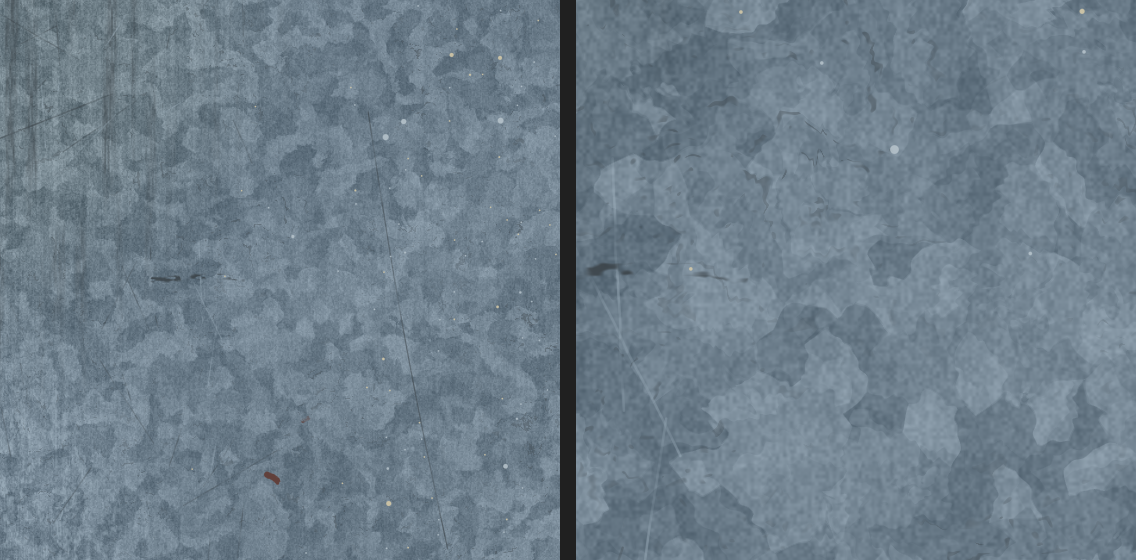
Left, the full canvas; right, a detail of the centre.
Reproduce this texture procedurally as a WebGL 2 fragment shader.

```glsl
#version 300 es
precision highp float;

uniform vec2 u_resolution;
out vec4 fragColor;

// Colours
const vec3 ZINC = vec3(0.435, 0.503, 0.557);
const vec3 GREY_SHIFT = vec3(0.008, 0.004, -0.016);
const vec3 SOOT = vec3(0.23, 0.26, 0.28);
const vec3 SCUFF = vec3(0.64, 0.71, 0.76);
const vec3 CREAM = vec3(0.85, 0.80, 0.66);
const vec3 PALE = vec3(0.72, 0.77, 0.80);
const vec3 RUST = vec3(0.38, 0.25, 0.23);

// Sizes and strengths
const float SPANGLE_SCALE = 33.0;
const float CHIP_SCALE = 66.0;
const float SPANGLE_CONTRAST = 0.092;
const float CHIP_CONTRAST = 0.046;
const float GRAIN_CONTRAST = 0.125;
const float STREAK_CONTRAST = 0.055;
const float SPECK_SCALE = 34.0;
const float SPECK_SHARE = 0.2;
const int SCRATCHES = 44;

float hash(vec2 p) {
    vec3 q = fract(p.xyx * vec3(0.1031, 0.1030, 0.0973));
    q += dot(q, q.yzx + 33.33);
    return fract((q.x + q.y) * q.z);
}

vec2 hash2(vec2 p) {
    return vec2(hash(p), hash(p + 57.3));
}

float noise(vec2 p) {
    vec2 i = floor(p), f = fract(p);
    f = f * f * (3.0 - 2.0 * f);
    return mix(mix(hash(i), hash(i + vec2(1, 0)), f.x),
               mix(hash(i + vec2(0, 1)), hash(i + vec2(1, 1)), f.x), f.y);
}

// Layered sines that make the crystal borders ragged
vec2 warp(vec2 p) {
    vec2 offset = vec2(0.0);
    float freq = 42.0, amp = 0.0105;
    for (int i = 0; i < 5; i++) {
        p = mat2(0.8, 0.6, -0.6, 0.8) * p + 0.37;
        offset += amp * sin(freq * (p.yx + 1.5 * offset.yx) + vec2(0.0, 1.7));
        freq *= 1.83;
        amp *= 0.58;
    }
    return offset;
}

// Cellular tones from 0 to 1 in a few steps, blended across the borders
float crystals(vec2 p, float blur) {
    vec2 cell = floor(p), nearId = cell, nextId = cell;
    float nearDist = 9.0, nextDist = 9.0;
    for (int y = -1; y <= 1; y++)
    for (int x = -1; x <= 1; x++) {
        vec2 id = cell + vec2(x, y);
        float d = length(id + hash2(id) - p);
        if (d < nearDist) {
            nextDist = nearDist; nextId = nearId;
            nearDist = d; nearId = id;
        } else if (d < nextDist) {
            nextDist = d; nextId = id;
        }
    }
    vec2 h = vec2(hash(nearId + 11.7), hash(nextId + 11.7));
    vec2 tone = mix(floor(h * 3.0) / 2.0, h, 0.25);
    return mix(0.5 * (tone.x + tone.y), tone.x, smoothstep(0.0, blur, nextDist - nearDist));
}

float segment(vec2 p, vec2 a, vec2 b) {
    vec2 ab = b - a;
    return length(p - a - ab * clamp(dot(p - a, ab) / dot(ab, ab), 0.0, 1.0));
}

float stroke(float dist, float width, float pixel) {
    return 1.0 - smoothstep(width - 0.5 * pixel, width + pixel, dist);
}

void main() {
    float shortSide = min(u_resolution.x, u_resolution.y);
    vec2 uv = gl_FragCoord.xy / shortSide;
    float pixel = 1.0 / shortSide;

    // Zinc crystals
    vec2 w = uv + warp(uv);
    float tone = SPANGLE_CONTRAST * (crystals(w * SPANGLE_SCALE, 2.0 * pixel * SPANGLE_SCALE) - 0.5);
    tone += CHIP_CONTRAST * (crystals(w * CHIP_SCALE + 71.0, 2.0 * pixel * CHIP_SCALE) - 0.5);
    tone += 0.009 * (sin(7.0 * uv.x + 3.0 * sin(4.0 * uv.y)) + sin(9.0 * uv.y - 5.0 * uv.x));

    // Rolling streaks and fine grain
    float worn = smoothstep(0.5, 0.05, uv.x + 0.12 * sin(5.0 * uv.y));
    float streak = noise(uv * vec2(120.0, 4.0)) + noise(uv * vec2(370.0, 16.0)) - 1.0;
    tone += STREAK_CONTRAST * streak * mix(0.4, 0.9, worn);
    float grain = 0.6 * noise(uv * 470.0) + 0.4 * noise(uv * vec2(430.0, 210.0) + 5.0) - 0.5;
    tone += GRAIN_CONTRAST * grain * mix(0.9, 1.25, worn);
    vec3 color = ZINC + tone + GREY_SHIFT * worn * smoothstep(0.2, 0.8, uv.y);

    // Dark stains above and pale scuffs below on the worn side
    float stain = smoothstep(0.55, 0.95, noise(uv * vec2(80.0, 4.0) + 9.0)) * noise(uv * vec2(330.0, 40.0));
    color = mix(color, SOOT, 0.65 * stain * worn * smoothstep(0.15, 0.7, uv.y));
    float scuff = smoothstep(0.45, 0.85, noise(w * vec2(100.0, 45.0))) * noise(uv * vec2(360.0, 150.0));
    color = mix(color, SCUFF, 0.75 * scuff * worn * smoothstep(0.55, 0.2, uv.y));

    // Small dark pits
    float pit = smoothstep(0.82, 0.95, noise(w * vec2(130.0, 190.0) + 23.0));
    color = mix(color, SOOT, 0.4 * pit * noise(uv * 12.0));

    // Scattered scratches
    vec2 wavy = uv + 0.15 * warp(uv * 0.2);
    for (int i = 0; i < SCRATCHES; i++) {
        vec2 seed = vec2(float(i) * 3.7 + 1.0, 8.3);
        vec2 start = hash2(seed) * vec2(0.45, 1.0);
        float angle = 1.57 + 2.6 * (hash(seed + 5.0) - 0.5) * hash(seed + 9.0);
        vec2 end = start + mix(0.02, 0.2, pow(hash(seed + 13.0), 2.0)) * vec2(cos(angle), sin(angle));
        float line = stroke(segment(wavy, start, end), 0.0006, pixel);
        color = mix(color, hash(seed + 21.0) < 0.65 ? SOOT : SCUFF, 0.5 * line * noise(uv * 60.0 + seed));
    }

    // Long scratches and a broken horizontal scrape
    vec2 bent = uv + vec2(0.008 * sin(4.0 * uv.y), 0.0);
    float gouge = stroke(segment(bent, vec2(0.657, 0.80), vec2(0.80, 0.02)), 0.0006, pixel);
    gouge = max(gouge, stroke(segment(uv, vec2(0.0, 0.753), vec2(0.2, 0.832)), 0.0009, pixel));
    color = mix(color, SOOT, gouge * mix(0.15, 0.7, noise(uv * 35.0)));
    vec2 rough = mix(uv, w, 0.2);
    float scrape = stroke(segment(rough, vec2(0.275, 0.503), vec2(0.43, 0.504)), 0.003, 2.0 * pixel);
    color = mix(color, SOOT, 0.85 * scrape * smoothstep(0.35, 0.7, noise(uv * vec2(110.0, 260.0))));

    // Rust flecks
    float rust = stroke(segment(rough, vec2(0.478, 0.149), vec2(0.498, 0.139)), 0.005, pixel);
    rust = max(rust, stroke(segment(rough, vec2(0.540, 0.246), vec2(0.553, 0.252)), 0.003, pixel));
    color = mix(color, RUST, rust * smoothstep(0.2, 0.6, noise(uv * 160.0)));

    // Paint specks, denser to the right
    vec2 speckId = floor(uv * SPECK_SCALE);
    vec2 center = (speckId + 0.2 + 0.6 * hash2(speckId + 3.1)) / SPECK_SCALE;
    float radius = mix(0.0009, 0.005, pow(hash(speckId + 31.0), 12.0));
    float present = step(hash(speckId + 17.0), SPECK_SHARE * smoothstep(0.3, 0.95, center.x));
    vec3 paint = hash(speckId + 43.0) < 0.5 ? CREAM : PALE;
    color = mix(color, paint, 0.85 * present * stroke(length(uv - center), radius, pixel));

    fragColor = vec4(clamp(color, 0.0, 1.0), 1.0);
}
```
